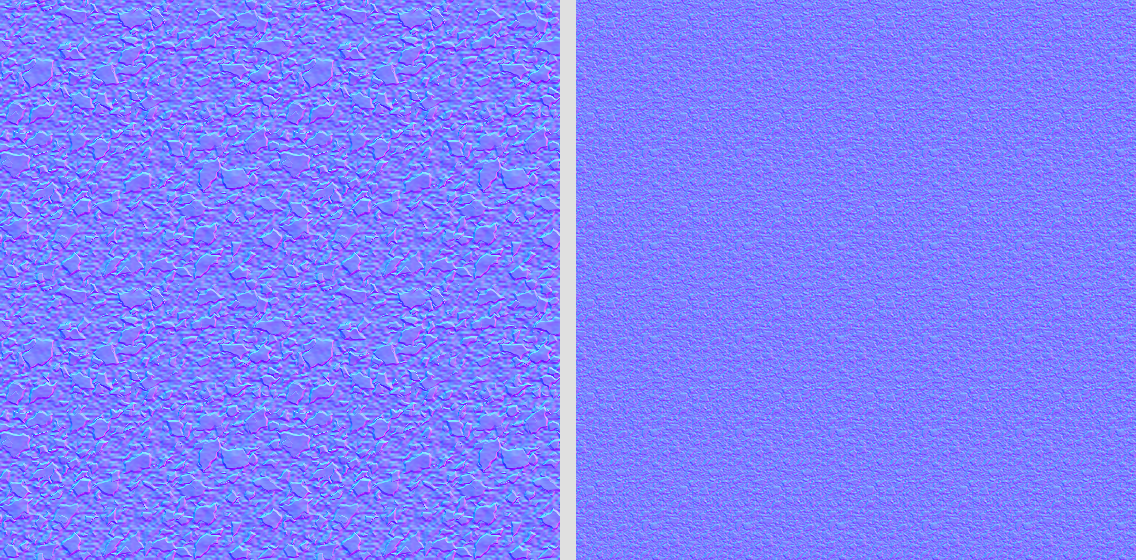
Left: one tile. Right: repeated 3 by 3.
Give the GLSL for this texture map, as a three.js fragment shader.

```glsl
#define REPEATS 2.0       // whole repeats across the canvas
#define EDGE 0.0048       // width of a flake's bevel
#define THICKNESS 0.0052  // height of the largest flakes
#define TILT 0.0030       // random lean of each flake
#define GRAIN 0.0030      // height of the plaster grain
#define GRAIN_ON_FLAKE 0.22
#define RAGGED 0.0065     // wobble of flake outlines
#define RELIEF vec2(0.82, 1.0)
#define STEP 0.0011       // sampling distance for slopes
#define TAU 6.2831853

varying vec2 vUv;

vec3 hash3(vec2 p) {
  vec3 q = fract(p.xyx * vec3(0.1031, 0.1030, 0.0973));
  q += dot(q, q.yxz + 33.33);
  return fract((q.xxy + q.yzz) * q.zyx);
}

// Value noise, two channels; q counts cells, count is cells per canvas.
vec2 wrapNoise(vec2 q, vec2 count, float seed) {
  vec2 cell = floor(q);
  vec2 f = q - cell;
  f = f * f * (3.0 - 2.0 * f);
  vec2 period = count / REPEATS;
  vec2 lo = mod(cell, period) + seed;
  vec2 hi = mod(cell + 1.0, period) + seed;
  vec2 bottom = mix(hash3(lo).xy, hash3(vec2(hi.x, lo.y)).xy, f.x);
  vec2 top = mix(hash3(vec2(lo.x, hi.y)).xy, hash3(hi).xy, f.x);
  return mix(bottom, top, f.y) - 0.5;
}

// Signed distance to a shard with five uneven sides.
float shard(vec2 q, vec3 rnd) {
  float d = -1.0;
  float mixed = dot(rnd, vec3(3.1, 5.3, 7.7));
  for (int k = 0; k < 5; k++) {
    float side = float(k);
    float r = fract(mixed * (side + 1.7));
    float angle = (side + 0.7 * fract(r * 9.3)) * TAU / 5.0;
    d = max(d, dot(q, vec2(cos(angle), sin(angle))) - mix(0.17, 0.48, r));
  }
  return d;
}

// Highest flake of one size class at p.
float flakes(vec2 p, float count, float thickness, float density, float seed) {
  vec2 cell = floor(p * count);
  float top = 0.0;
  for (int j = -1; j <= 1; j++) {
    for (int i = -1; i <= 1; i++) {
      vec2 id = cell + vec2(float(i), float(j));
      vec2 key = mod(id, count / REPEATS) + seed;
      vec3 place = hash3(key);
      vec2 q = p * count - id - 0.5 - 0.6 * (place.xy - 0.5);
      if (place.z > density || dot(q, q) > 0.85) continue;
      vec3 shape = hash3(key + 71.0);
      float a = 0.4 + 1.5 * (shape.x - 0.5);
      vec2 turned = vec2(cos(a) * q.x + sin(a) * q.y, cos(a) * q.y - sin(a) * q.x);
      float d = shard(turned * vec2(0.85, 1.25), shape) / count;
      float lean = dot(q, hash3(key + 37.0).xy - 0.5) * TILT * 2.0;
      float height = thickness * mix(0.55, 1.0, shape.z) + lean;
      top = max(top, height * smoothstep(0.0, EDGE, -d));
    }
  }
  return top;
}

float heightAt(vec2 p) {
  // Crowded and bare areas
  float crowd = 0.5 + 0.25 * (sin(TAU * (4.0 * p.x - 2.0 * p.y) + 1.0)
                            + sin(TAU * (2.0 * p.x + 6.0 * p.y)));

  // Three sizes of flakes with ragged outlines
  vec2 w = p + RAGGED * wrapNoise(p * 120.0, vec2(120.0), 11.0);
  float top = flakes(w, 18.0, THICKNESS, mix(0.40, 0.85, crowd), 3.0);
  top = max(top, flakes(w, 32.0, THICKNESS * 0.85, mix(0.35, 0.90, crowd), 131.0));
  top = max(top, flakes(w, 56.0, THICKNESS * 0.60, mix(0.35, 0.75, crowd), 259.0));

  // Plaster grain: level strokes and slanted strokes
  vec2 level = vec2(150.0, 220.0);
  vec2 slant = vec2(90.0, 150.0);
  float grain = wrapNoise(p * level, level, 401.0).x
              + 0.55 * wrapNoise(vec2(p.x, p.y - p.x) * slant, slant, 577.0).x;
  float swell = wrapNoise(p * 60.0, vec2(60.0), 733.0).x;
  float cover = smoothstep(0.1, 0.5, top / THICKNESS);
  return top + GRAIN * (grain * mix(1.0, GRAIN_ON_FLAKE, cover) + swell);
}

void main() {
  float h = heightAt(vUv);
  vec2 slope = vec2(heightAt(vUv + vec2(STEP, 0.0)),
                    heightAt(vUv + vec2(0.0, STEP))) - h;
  vec2 lean = -RELIEF * slope / STEP;
  vec2 normal = lean / sqrt(1.0 + dot(lean, lean));
  gl_FragColor = vec4(0.5 + 0.5 * normal, 1.0, 1.0);
}
```
